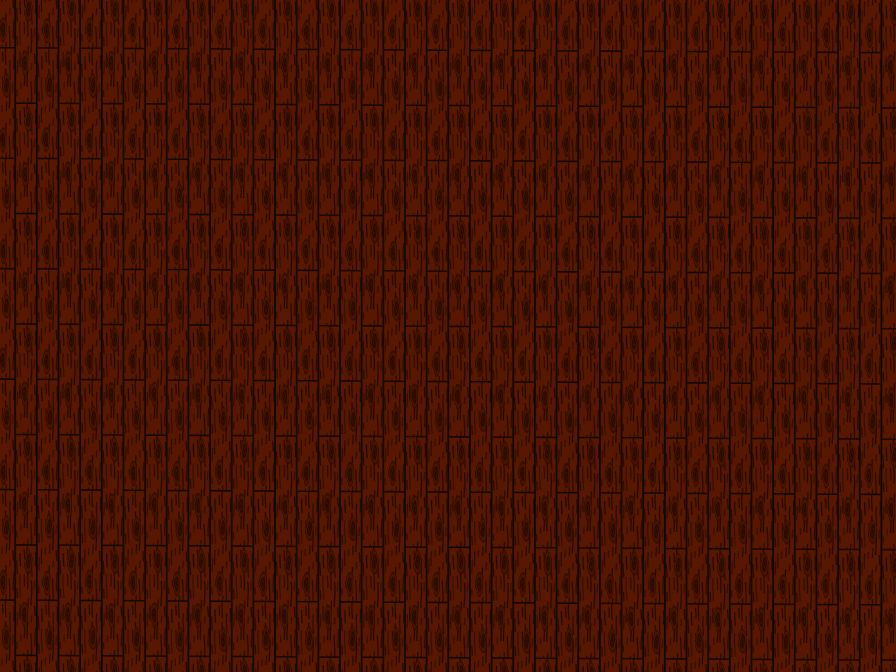
A WebGL 1 fragment shader for this texture:

```glsl
precision highp float;
// Dark red-brown floor of narrow upright planks with staggered joints, grain and knots.
uniform vec2 u_resolution;

float hash(vec2 p) {
  vec3 q = fract(vec3(p.xyx) * vec3(0.1031, 0.1030, 0.0973));
  q += dot(q, q.yzx + 33.33);
  return fract((q.x + q.y) * q.z);
}

// Share of a pixel covered by a stroke at distance d.
float stroke(float d, float halfWidth, float pixel) {
  float low = max(d - 0.5 * pixel, -halfWidth);
  float high = min(d + 0.5 * pixel, halfWidth);
  return clamp((high - low) / pixel, 0.0, 1.0);
}

// Upright strokes in six lanes, nearly straight, with short gaps.
float grain(vec2 p, float pixel) {
  float x = p.x * 6.0;
  float lane = floor(x);
  float y = p.y / 1.2 + hash(vec2(lane + 7.0, 3.0));
  vec2 id = vec2(lane + 11.0, floor(y) + 20.0);
  float halfLength = mix(0.12, 0.56, hash(id));
  float bend = 0.10 * sin(p.y * 4.0 + 6.28 * hash(id + 13.0));
  float dx = (fract(x) - 0.5 + 0.3 * (hash(id + 41.0) - 0.5) + bend) / 6.0;
  float dy = max(abs(fract(y) - 0.5) * 1.2 - halfLength, 0.0);
  float strength = mix(0.55, 1.0, hash(id + 67.0));
  return strength * stroke(length(vec2(dx, dy)), 0.029, pixel * 1.15);
}

void main() {
  // One unit is a plank width; y runs down from the top edge.
  const float PLANK_LENGTH = 5.1;
  float pixel = 31.03 / u_resolution.y;
  vec2 p = vec2(gl_FragCoord.x, u_resolution.y - gl_FragCoord.y) * pixel;
  p.x -= 0.70;

  // Alternate columns slide by half a plank, with a faint slope across.
  float column = floor(p.x);
  float odd = mod(column, 2.0);
  float along = (p.y - 2.21 - 0.0055 * p.x) / PLANK_LENGTH + 0.5 * (1.0 - odd);
  float row = floor(along);
  vec2 plank = vec2(fract(p.x), fract(along) * PLANK_LENGTH);
  float seed = hash(vec2(column + 5.0, row + 9.0));

  vec3 wood = vec3(0.345, 0.092, 0.0);
  vec3 grainColor = vec3(0.125, 0.034, 0.0);
  float marks = grain(plank, pixel);

  // Two slender knots: nested outlines round a dark heart.
  for (int i = 0; i < 2; i++) {
    float n = float(i);
    float jitter = hash(vec2(column + 31.0 * n + 3.0, row + 17.0)) - 0.5;
    vec2 center = vec2(0.60 - 0.16 * n + 0.04 * jitter,
                       mix(0.71, 1.73, odd) + 2.55 * n + 0.10 * jitter);
    vec2 q = plank - center;
    q.x += 0.02 * sin(q.y * 8.0 + 2.0 * n);
    q.x /= 1.0 + 0.35 * (1.0 - 2.0 * n) * q.y;
    float d = length(q / vec2(0.18, 0.58));
    float softness = pixel / 0.42;
    float inside = 1.0 - smoothstep(1.0 - softness, 1.0 + softness, d);
    float rings = 0.5 + 0.5 * cos(d * 13.0);
    rings = mix(rings, 0.5, clamp(pixel * 4.0, 0.0, 1.0));
    float heart = 1.0 - smoothstep(0.15, 0.7, d);
    marks = mix(marks, clamp(0.20 + 0.55 * rings + 0.38 * heart, 0.0, 1.0), inside);
  }
  vec3 color = mix(wood, grainColor, marks);

  // Near-black seams, a little uneven in strength.
  float side = min(plank.x, 1.0 - plank.x);
  float end = min(plank.y, PLANK_LENGTH - plank.y);
  float edge = floor(p.x + 0.5);
  float sideSeam = stroke(side, 0.043, pixel) * mix(0.85, 1.0, hash(vec2(edge + 2.0, 8.0)));
  float endSeam = stroke(end, 0.038, pixel) * mix(0.75, 1.0, seed);
  color = mix(color, vec3(0.06, 0.027, 0.012), max(sideSeam, endSeam));

  gl_FragColor = vec4(color, 1.0);
}
```
